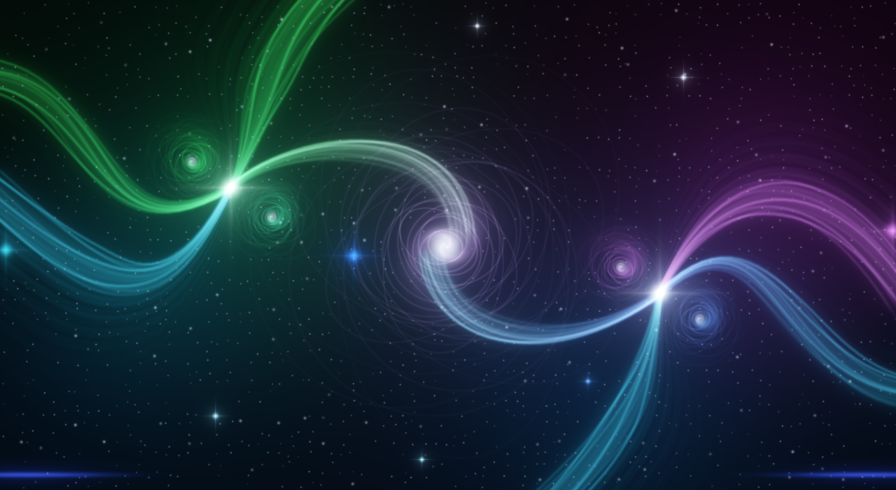
Reproduce this background procedurally as a WebGL 2 fragment shader.

```glsl
#version 300 es
precision highp float;
// Luminous ribbons flowing between spiral cores across a dark starfield.
uniform vec2 u_resolution;
out vec4 fragColor;

const vec3 GREEN = vec3(0.10, 0.78, 0.22);
const vec3 CYAN = vec3(0.10, 0.62, 0.80);
const vec3 BLUE = vec3(0.22, 0.45, 0.95);
const vec3 VIOLET = vec3(0.68, 0.30, 0.82);
const vec3 PALE = vec3(0.80, 0.85, 1.00);

float hash(vec2 c) { return fract(sin(dot(c, vec2(127.1, 311.7))) * 4375.85); }
float gauss(float d, float s) { return exp(-d * d / (s * s)); }

vec2 turn(vec2 q, float a) {
  float c = cos(a), s = sin(a);
  return vec2(c * q.x - s * q.y, s * q.x + c * q.y);
}

vec2 bezier(vec2 a, vec2 b, vec2 c, vec2 d, float t) {
  float u = 1.0 - t;
  return u * u * u * a + 3.0 * u * t * (u * b + t * c) + t * t * t * d;
}

// Bundle of strands along a cubic curve; the veil spreads to its left side.
vec3 ribbon(vec2 p, vec2 a, vec2 b, vec2 c, vec2 d, float width, float veil, vec3 near, vec3 far) {
  float best = 1e3, side = 1.0, t = 0.0;
  vec2 from = a;
  for (int i = 0; i < 28; i++) {
    vec2 to = bezier(a, b, c, d, float(i + 1) / 28.0);
    vec2 e = to - from, q = p - from;
    float h = clamp(dot(q, e) / dot(e, e), 0.0, 1.0);
    float dist = length(q - e * h);
    if (dist < best) {
      best = dist;
      side = e.x * q.y - e.y * q.x < 0.0 ? -1.0 : 1.0;
      t = (float(i) + h) / 28.0;
    }
    from = to;
  }
  float w = mix(0.006, width, smoothstep(0.0, 0.6, t));
  float v = side * best / w;
  float light = 0.30 * exp(-v * v * 1.3) + 0.07 * exp(-best / 0.045);
  for (int i = 0; i < 9; i++) {
    float k = float(i);
    float offset = 0.9 * sin(k * 2.4 + width * 90.0) + 0.18 * sin(t * 6.0 + k * 1.7);
    light += (0.22 + 0.16 * sin(k * 4.1)) * gauss((v - offset) * w, 0.0032);
  }
  float threads = 0.55 + 0.30 * sin(v * 8.0 + t * 5.0) + 0.15 * sin(v * 19.0 - t * 7.0);
  light += veil * 0.30 * smoothstep(-0.5, 0.8, v) * exp(-abs(v) * 0.65) * threads;
  light *= (1.0 - smoothstep(0.93, 1.0, t)) * (1.0 + 0.9 * exp(-t * 9.0));
  return light * mix(near, far, t) + 0.10 * light * light * PALE;
}

// Fine offset ellipses wound around a centre.
float orbits(vec2 q, float size, float seed) {
  float sum = 0.0;
  for (int i = 0; i < 26; i++) {
    float k = float(i) / 26.0;
    vec2 e = turn(q, float(i) * 2.4 + seed);
    e.x -= size * 0.3 * k;
    e.y *= 1.2 + 0.25 * sin(float(i) * 1.9);
    sum += (1.0 - 0.8 * k) * gauss(length(e) - size * (0.1 + 0.9 * k), 0.0022);
  }
  return sum;
}

// Logarithmic spiral winding inward clockwise.
float spiral(vec2 q, float size, float arms) {
  float r = length(q) + 0.001;
  float wave = 0.5 + 0.5 * cos(arms * (atan(q.y, q.x) - 1.7 * log(r / size)));
  return wave * wave * wave * exp(-r / size);
}

vec3 vortex(vec2 q, float seed, vec3 tint) {
  float r = length(q);
  float lines = 0.20 * orbits(q, 0.085, seed) * exp(-r / 0.09);
  return tint * (lines + 1.1 * spiral(q, 0.026, 1.0) + 0.10 * exp(-r / 0.05))
    + PALE * 0.9 * gauss(r, 0.009);
}

// Bright point with a soft halo and crossed rays.
float flare(vec2 q, float size) {
  vec2 m = abs(q);
  float rays = exp(-m.x / size - m.y / (size * 0.15)) + exp(-m.y / size - m.x / (size * 0.15));
  return 1.3 * gauss(length(q), size * 0.45) + 0.35 * exp(-length(q) / size) + 0.6 * rays;
}

// One randomly placed star per grid cell.
float stars(vec2 p, float cells, float density, float radius) {
  vec2 id = floor(p * cells);
  vec2 spot = 0.2 + 0.6 * vec2(hash(id + 3.1), hash(id + 8.7));
  float shown = step(1.0 - density, hash(id));
  return shown * (0.2 + 0.8 * hash(id + 5.3)) * gauss(length(fract(p * cells) - spot) / cells, radius);
}

void main() {
  vec2 p = gl_FragCoord.xy / u_resolution.y;
  vec2 left = vec2(0.471, 0.617), core = vec2(0.909, 0.498), right = vec2(1.347, 0.402);
  vec2 q = p - core;
  float r = length(q);

  // Night sky, tinted green, violet and navy
  vec3 top = mix(vec3(0.008, 0.035, 0.025), vec3(0.055, 0.012, 0.055), smoothstep(0.4, 1.6, p.x));
  vec3 col = mix(vec3(0.008, 0.035, 0.070), top, smoothstep(0.1, 0.85, p.y));
  col += vec3(0.01, 0.13, 0.07) * gauss(length(p - vec2(0.55, 0.62)), 0.34);
  col += vec3(0.01, 0.08, 0.12) * gauss(length(p - vec2(0.28, 0.42)), 0.28);
  col += vec3(0.13, 0.04, 0.17) * gauss(length(p - vec2(1.55, 0.54)), 0.30);
  col += vec3(0.01, 0.07, 0.13) * gauss(length(p - vec2(1.25, 0.24)), 0.32);
  col += vec3(0.17, 0.10, 0.27) * exp(-r / 0.16);
  col += PALE * (stars(p, 48.0, 0.4, 0.0018) * 0.35 + stars(p + 4.0, 17.0, 0.22, 0.0028) * 0.7);

  // Ribbons
  col += ribbon(p, left, vec2(0.18, 0.45), vec2(0.215, 0.856), vec2(-0.06, 0.85), 0.035, 0.2, GREEN, GREEN * 0.8);
  col += ribbon(p, left, vec2(0.538, 0.737), vec2(0.526, 0.904), vec2(0.72, 1.06), 0.043, 0.8, GREEN, GREEN * 1.1);
  col += ribbon(p, left, vec2(0.311, 0.285), vec2(0.144, 0.474), vec2(-0.06, 0.64), 0.044, 1.0, CYAN, CYAN);
  col += ribbon(p, left, vec2(0.60, 0.73), vec2(0.957, 0.75), vec2(0.94, 0.49), 0.026, 0.3, GREEN, PALE);
  col += ribbon(p, right, vec2(1.148, 0.258), vec2(0.885, 0.295), vec2(0.882, 0.505), 0.026, 0.2, BLUE, vec3(0.45, 0.85, 1.0));
  col += ribbon(p, right, vec2(1.435, 0.593), vec2(1.65, 0.737), vec2(1.88, 0.35), 0.040, 1.0, VIOLET, VIOLET);
  col += ribbon(p, right, vec2(1.579, 0.615), vec2(1.603, 0.21), vec2(1.88, 0.195), 0.033, 0.2, BLUE, CYAN);
  col += ribbon(p, right, vec2(1.32, 0.234), vec2(1.28, 0.115), vec2(1.09, -0.06), 0.038, 0.8, CYAN, CYAN);

  // Central whirlpool
  vec3 lilac = vec3(0.72, 0.55, 0.95);
  col += lilac * orbits(q, 0.36, 0.4) * (0.05 + 0.32 * exp(-r / 0.09));
  col += lilac * (0.7 * spiral(q, 0.055, 2.0) + 0.5 * exp(-r / 0.04));
  col += PALE * 2.2 * gauss(r, 0.026);

  // Small vortices and bursts at the junctions
  col += vortex(p - vec2(0.392, 0.670), 0.7, GREEN);
  col += vortex(p - vec2(0.555, 0.557), 2.1, vec3(0.15, 0.75, 0.45));
  col += vortex(p - vec2(1.268, 0.455), 3.4, VIOLET);
  col += vortex(p - vec2(1.428, 0.349), 5.2, BLUE);
  col += vec3(0.75, 1.0, 0.85) * 1.5 * flare(p - left, 0.034);
  col += vec3(0.80, 0.85, 1.0) * 1.5 * flare(p - right, 0.034);

  // Accent stars, ribbon tips and low horizon glints
  col += vec3(0.08, 0.30, 1.0) * 1.2 * flare(p - vec2(0.722, 0.478), 0.022);
  col += PALE * (flare(p - vec2(0.974, 0.947), 0.008) + flare(p - vec2(1.395, 0.842), 0.010));
  col += vec3(0.5, 0.85, 1.0) * (flare(p - vec2(0.44, 0.151), 0.010) + flare(p - vec2(0.861, 0.062), 0.008));
  col += BLUE * flare(p - vec2(1.20, 0.222), 0.009);
  col += VIOLET * flare(p - vec2(1.822, 0.529), 0.026) + CYAN * flare(p - vec2(0.012, 0.49), 0.022);
  float glint = gauss(p.x - 0.05, 0.14) + gauss(p.x - 1.78, 0.14);
  col += vec3(0.15, 0.22, 1.0) * glint * (gauss(p.y - 0.031, 0.005) + 0.15 * gauss(p.y - 0.031, 0.022));

  fragColor = vec4(1.0 - exp(-1.15 * col), 1.0);
}
```
